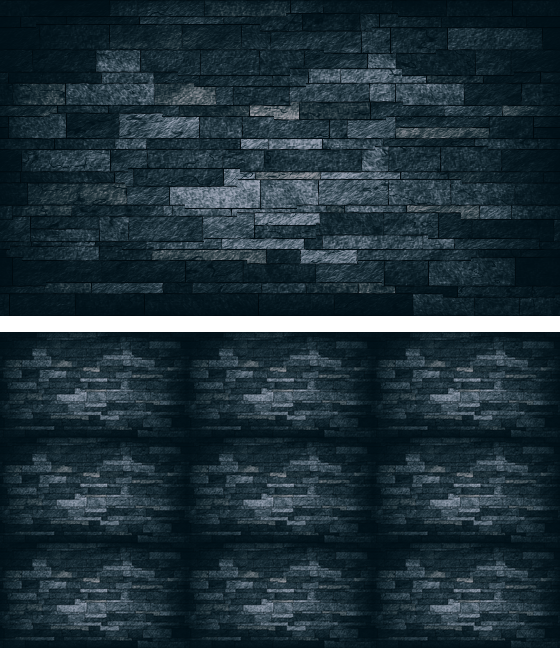
Top: one tile. Bottom: repeated 3 by 3.
This texture is drawn by a WebGL 1 fragment shader. Its source:

```glsl
precision highp float;
// Dark slate ledger-stone wall: 19 courses of split stones, lit in the middle, tiling.
uniform vec2 u_resolution;

float hash(vec2 p) {
  vec3 v = fract(p.xyx * vec3(0.1031, 0.1030, 0.0973));
  v += dot(v, v.yzx + 33.33);
  return fract((v.x + v.y) * v.z);
}

// Value noise that wraps after one unit, with a whole number of cells
float noise(vec2 p, vec2 cells) {
  p *= cells;
  vec2 i = floor(p), f = fract(p);
  f = f * f * (3.0 - 2.0 * f);
  vec2 a = mod(i, cells), b = mod(i + 1.0, cells);
  return mix(mix(hash(a), hash(vec2(b.x, a.y)), f.x),
             mix(hash(vec2(a.x, b.y)), hash(b), f.x), f.y);
}

// Height of the gritty cleft stone face
float slateHeight(vec2 p) {
  float height = 0.0, amplitude = 0.27;
  vec2 cells = vec2(25.0, 17.0);
  for (int i = 0; i < 5; i++) {
    height += amplitude * noise(p, cells);
    p += vec2(0.173, 0.291);
    cells *= 2.0;
    amplitude *= 0.87;
  }
  return height;
}

// Position of the vertical joint inside cell k of a course
float jointAt(float k, float count, float row) {
  return k + 0.5 + 0.88 * (hash(vec2(mod(k, count) + 3.0, row + 41.0)) - 0.5);
}

void main() {
  vec2 uv = gl_FragCoord.xy / u_resolution;
  float pixel = 1.0 / u_resolution.x;

  // Nearly straight joints, chipped a little
  vec2 chips = vec2(noise(uv, vec2(160.0, 90.0)), noise(uv + 0.37, vec2(160.0, 90.0)));
  vec2 wall = fract(uv + (chips - 0.5) * vec2(0.0008, 0.0012));

  // Thick and thin courses, 28.5 units high in all, stepped here and there
  float y = wall.y * 28.5;
  float next = 0.0, low = 0.0, high = 2.0, row = 0.0;
  for (int i = 0; i < 19; i++) {
    float f = float(i);
    float swap = (f > 3.5 && f < 15.5) ? 1.0 : 0.0;
    float start = next;
    next += i == 18 ? 1.5 : 2.0 - mod(f + swap, 2.0);
    vec2 panel = vec2(floor(5.0 * fract(wall.x + hash(vec2(f, 61.0)))), f + 13.0);
    float jog = i == 18 ? 0.0 : 0.3 * step(0.7, hash(panel)) * sign(hash(panel + 31.0) - 0.5);
    float previous = i == 0 ? 0.0 : high;
    if (y >= previous) {
      row = f;
      low = i == 0 ? start : previous;
      high = next + jog;
    }
  }

  // Stones of uneven length within the course
  float count = 8.0 + floor(3.0 * hash(vec2(row, 7.0)));
  float x = wall.x * count;
  float k = floor(x);
  if (x < jointAt(k, count, row)) k -= 1.0;
  float left = jointAt(k, count, row), right = jointAt(k + 1.0, count, row);
  vec2 id = vec2(mod(k, count), row * 2.0);

  // A few thick stones are two thin ones
  if (high - low > 1.6 && hash(id + 91.0) > 0.92) {
    float middle = 0.5 * (low + high);
    if (y > middle) {
      low = middle;
      id.y += 1.0;
    } else high = middle;
  }
  float edgeX = min(x - left, right - x) / count;
  float edgeY = min(y - low, high - y) * 0.5625 / 28.5;
  float edge = min(1.3 * edgeX, edgeY);

  // Each stone has its own slant of cleavage
  vec2 p = uv + vec2(hash(id + 17.0), hash(id + 29.0));
  float slant = 2.0 * hash(id + 37.0) - 1.0;
  vec2 split = p + vec2(1.2 * slant * uv.y, 0.0);
  p.x += 0.45 * slant * uv.y;

  // Raking light from the upper left on the rough face, with fine glints
  float relief = slateHeight(p) - slateHeight(p + vec2(-0.0014, 0.0024));
  float glint = noise(p, vec2(310.0, 190.0)) - 0.5;
  float grain = exp2(8.5 * relief + 1.7 * glint);
  float blotch = mix(0.25, 1.45, 0.55 * noise(split, vec2(20.0, 26.0))
                               + 0.45 * noise(p, vec2(70.0, 50.0)));

  // Dark broken fractures on some stones
  float vein = 0.55 * noise(split, vec2(11.0, 15.0)) + 0.3 * noise(split, vec2(34.0, 40.0))
             + 0.15 * noise(p, vec2(96.0, 90.0));
  float crack = 1.0 - smoothstep(0.004, 0.03, abs(vein - 0.5));
  crack *= step(0.5, hash(id + 53.0)) * smoothstep(0.2, 0.7, noise(p, vec2(40.0, 40.0)));

  // Stone tone and the glow in the middle of the wall
  float tone = 0.2 + 1.15 * pow(hash(id + 5.0), 2.2);
  vec2 glow = sin(3.14159 * uv);
  float light = 0.04 + 1.2 * pow(glow.x, 1.3) * glow.y;

  float value = light * tone * grain * blotch * (1.0 - 0.85 * crack);
  value *= mix(0.8, 1.0, smoothstep(0.0, 0.004, edge));
  value = 1.3 * (1.0 - exp(-0.95 * value));

  // Blue-black to pale grey, with some slightly warmer stones
  vec3 color = mix(vec3(0.001, 0.057, 0.086), vec3(0.49, 0.54, 0.60),
                   pow(vec3(value), vec3(1.0, 0.87, 0.87)));
  float warm = step(0.87, hash(id + 71.0)) * smoothstep(0.05, 0.4, value);
  color *= mix(vec3(1.0), vec3(1.05, 0.99, 0.94), warm);

  // Narrow dark joints that fade where the stones touch
  float gap = 1.0 - smoothstep(0.0001, 0.0007 + 0.5 * pixel, edge);
  gap *= mix(0.5, 1.0, smoothstep(0.2, 0.5, noise(uv, vec2(48.0, 27.0))));
  color = mix(color, vec3(0.001, 0.035, 0.055), gap);
  gl_FragColor = vec4(color, 1.0);
}
```
